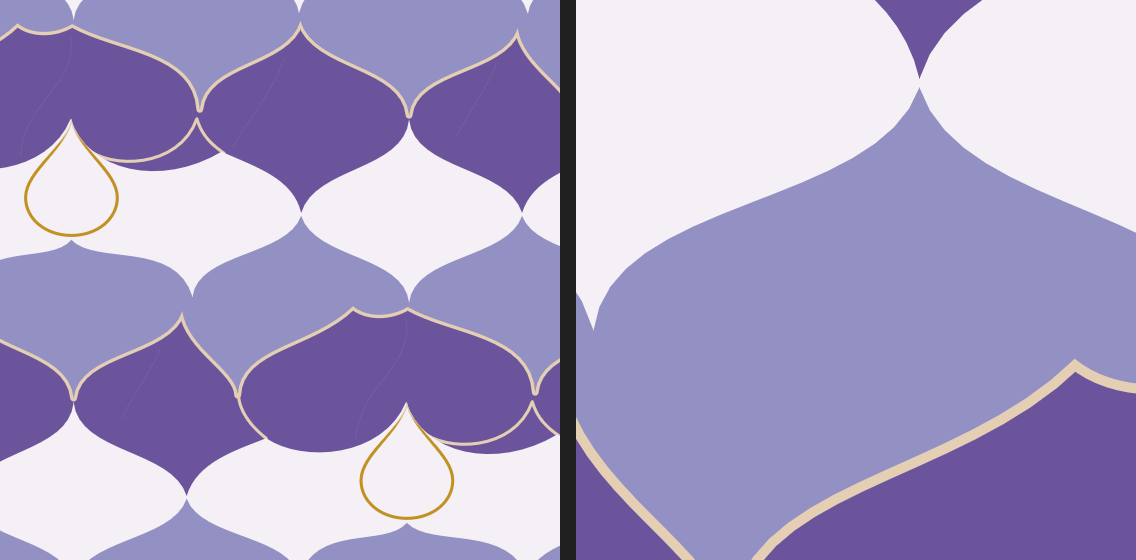
Left, the full canvas; right, a detail of the centre.
This pattern is drawn by a Shadertoy shader. Its source:

```glsl
// Half-drop rows of ogee petals: lavender, cream-rimmed violet and white bands,
// with one gold-lined drop per repeat. Each band edge is a chain of Bezier
// curves; distance comes from short chords and the side from crossing parity.

#define SPAN 768.0              // design units across the canvas
#define REPEAT vec2(920.0, 388.0) // width of a repeat, height of a row
#define ROW_TOP 27.5
#define RIM 4.6                 // cream rim width
#define SEAM 2.1                // half width of cream seams
#define GOLD_WIDTH 4.2
#define VEIN_ALPHA 0.06
#define STEPS 16

const vec3 LAVENDER = vec3(0.576, 0.569, 0.765);
const vec3 VIOLET = vec3(0.424, 0.329, 0.616);
const vec3 WHITE = vec3(0.957, 0.941, 0.965);
const vec3 CREAM = vec3(0.894, 0.812, 0.706);
const vec3 GOLD = vec3(0.76, 0.57, 0.14);

// An edge holds x: nearest distance, y: side (+1 once below the edge).
const vec2 EMPTY = vec2(1000.0, -1.0);

void curve(inout vec2 edge, vec2 p, vec2 a, vec2 b, vec2 c, vec2 d) {
    if (p.x < min(a.x, d.x) - 8.0 || p.x > max(a.x, d.x) + 8.0) return;
    vec2 from = a;
    for (int i = 1; i <= STEPS; i++) {
        float t = float(i) / float(STEPS), s = 1.0 - t;
        vec2 to = s*s*s*a + 3.0*s*s*t*b + 3.0*s*t*t*c + t*t*t*d;
        vec2 chord = to - from, r = p - from;
        float h = clamp(dot(r, chord) / dot(chord, chord), 0.0, 1.0);
        edge.x = min(edge.x, length(r - h*chord));
        if ((from.x <= p.x) != (to.x <= p.x) && r.y > chord.y * r.x / chord.x)
            edge.y = -edge.y;
        from = to;
    }
}

// S-shaped flank from a pointed tip to a rounded side
void flank(inout vec2 edge, vec2 p, vec2 tip, vec2 side, vec2 k1, vec2 k2) {
    vec2 span = side - tip;
    curve(edge, p, tip, tip + span*k1, tip + span*k2, side);
}

void ogee(inout vec2 edge, vec2 p, vec2 tip, vec2 side) {
    flank(edge, p, tip, side, vec2(0.13, 0.5), vec2(0.95, 0.45));
}

vec2 wrapX(vec2 p, float start) {
    return vec2(mod(p.x - start, REPEAT.x) + start, p.y);
}

// Upper edge of the violet petals
float petalTop(vec2 p) {
    vec2 e = EMPTY, left = vec2(-134, 154), dipA = vec2(24, 32), dipB = vec2(99, 33);
    vec2 v1 = vec2(274, 150), v2 = vec2(561, 158), t1 = vec2(412, 29), t2 = vec2(710, 39);
    flank(e, p, dipA, left, vec2(0.35, 0.45), vec2(0.98, 0.45));
    curve(e, p, dipA, vec2(42, 47), vec2(74, 48), dipB);
    flank(e, p, dipB, v1, vec2(0.35, 0.3), vec2(0.97, 0.3));
    ogee(e, p, t1, v1);
    ogee(e, p, t1, v2);
    ogee(e, p, t2, v2);
    flank(e, p, t2, left + vec2(REPEAT.x, 0), vec2(0.1, 0.45), vec2(0.98, 0.7));
    return e.x * e.y;
}

// Lower edge of the violet petals
float petalBottom(vec2 p) {
    vec2 e = EMPTY, t0 = vec2(-204, 292), t1 = vec2(413, 292), side = vec2(561, 164);
    vec2 notch = vec2(-95, 213), top = vec2(97, 163), fold = vec2(304, 208);
    curve(e, p, t0, vec2(-190, 246), vec2(-138, 230), notch);
    curve(e, p, notch, vec2(-45, 247), vec2(65, 240), top);
    curve(e, p, top, vec2(120, 235), vec2(220, 258), fold);
    curve(e, p, fold, vec2(350, 229), vec2(402, 244), t1);
    ogee(e, p, t1, side);
    ogee(e, p, t0 + vec2(REPEAT.x, 0), side);
    return e.x * e.y;
}

// Upper edge of the next lavender band
float bandTop(vec2 p) {
    vec2 e = EMPTY, v0 = vec2(-50, 406), t0 = vec2(98, 329), v1 = vec2(264, 407);
    vec2 t1 = vec2(413, 296), v2 = vec2(561, 415), t2 = vec2(716, 296);
    flank(e, p, t0, v0, vec2(0.2, 0.45), vec2(0.86, 0.0));
    flank(e, p, t0, v1, vec2(0.2, 0.45), vec2(0.86, 0.0));
    ogee(e, p, t1, v1);
    ogee(e, p, t1, v2);
    ogee(e, p, t2, v2);
    ogee(e, p, t2, v0 + vec2(REPEAT.x, 0));
    return e.x * e.y;
}

// Mirrored teardrop, positive inside
float teardrop(vec2 p) {
    vec2 e = EMPTY, q = vec2(abs(p.x - 98.0), p.y), side = vec2(65, 271);
    curve(e, q, vec2(0, 163), vec2(6, 200), vec2(65, 232), side);
    curve(e, q, side, vec2(65, 301), vec2(37, 325), vec2(0, 325));
    return e.x * e.y;
}

void mainImage(out vec4 fragColor, in vec2 fragCoord) {
    float px = SPAN / iResolution.y;
    vec2 p = vec2(fragCoord.x, iResolution.y - fragCoord.y) * px;
    float row = floor((p.y - ROW_TOP) / REPEAT.y);
    p -= row * vec2(0.5 * REPEAT.x, REPEAT.y);
    vec2 pt = wrapX(p, -134.0), pb = wrapX(p, -204.0), pl = wrapX(p, -50.0);

    // Cream rim and violet petals with faint veins
    float top = petalTop(pt);
    vec2 vein = EMPTY, seam = EMPTY;
    curve(vein, pt, vec2(97, 50), vec2(108, 115), vec2(32, 140), vec2(28, 215));
    curve(vein, pt, vec2(390, 80), vec2(372, 130), vec2(343, 160), vec2(320, 200));
    curve(vein, pt, vec2(680, 90), vec2(665, 125), vec2(645, 150), vec2(627, 185));
    vec3 violet = mix(VIOLET, WHITE, VEIN_ALPHA * clamp(1.0 - vein.x / px, 0.0, 1.0));
    vec3 col = mix(LAVENDER, CREAM, clamp(top / px + 0.5, 0.0, 1.0));
    col = mix(col, violet, clamp((top - RIM) / px + 0.5, 0.0, 1.0));

    // Seams where petals overlap, then the white and lavender bands
    curve(seam, pb, vec2(-133, 153), vec2(-132, 178), vec2(-112, 200), vec2(-95, 213));
    curve(seam, pb, vec2(118, 203), vec2(150, 232), vec2(245, 232), vec2(270, 163));
    curve(seam, pb, vec2(270, 163), vec2(277, 186), vec2(290, 198), vec2(307, 210));
    col = mix(col, CREAM, clamp((SEAM - seam.x) / px + 0.5, 0.0, 1.0));
    col = mix(col, WHITE, clamp(petalBottom(pb) / px + 0.5, 0.0, 1.0));
    col = mix(col, LAVENDER, clamp(bandTop(pl) / px + 0.5, 0.0, 1.0));

    // Drop: the line turns from cream to gold and widens downward
    float drop = teardrop(pb), blend = smoothstep(168.0, 235.0, pb.y);
    col = mix(col, mix(CREAM, GOLD, min(2.5 * blend, 1.0)), clamp(drop / px + 0.5, 0.0, 1.0));
    col = mix(col, WHITE, clamp((drop - mix(1.8, GOLD_WIDTH, blend)) / px + 0.5, 0.0, 1.0));
    fragColor = vec4(col, 1.0);
}
```
